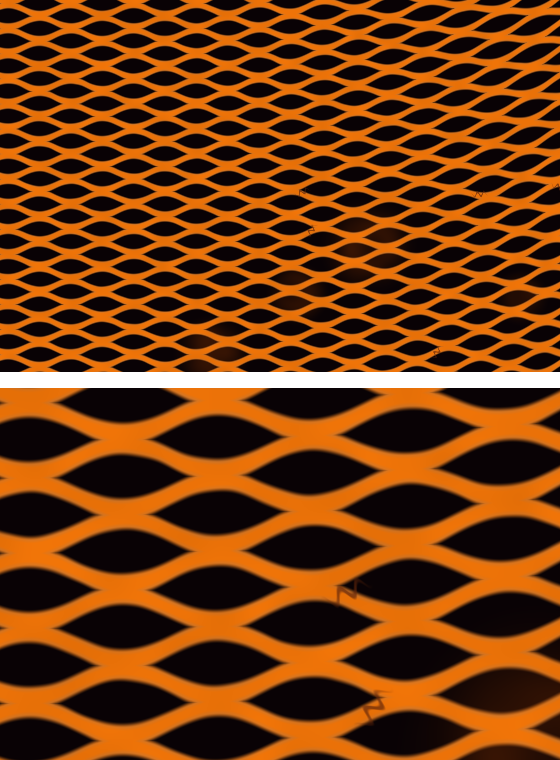
Top: the whole. Bottom: its middle third, enlarged.
Reproduce this texture procedurally as a WebGL 2 fragment shader.

```glsl
#version 300 es
precision highp float;

uniform vec2 u_resolution;
out vec4 outColor;

// Lengths are fractions of the canvas height
const vec2 PERIOD = vec2(0.1686, 0.0674);
const vec2 ANCHOR = vec2(0.528, 0.6196);
const float HOLE_HALF_WIDTH = 0.061;
const float HOLE_TOP = 0.0210;
const float HOLE_BOTTOM = 0.0192;
const float HOLE_POWER = 1.15;
const float TIP_SLOPE = 0.4;
const float EDGE_SOFTNESS = 0.0026;
const float RIM_WIDTH = 0.0055;
const float ROW_RISE = 0.10;
const float COLUMN_LEAN = 0.16;
const float SPECK_CHANCE = 0.04;

const vec3 STRAND = vec3(0.93, 0.45, 0.03);
const vec3 STRAND_RIM = vec3(0.83, 0.46, 0.14);
const vec3 VOID_COLOR = vec3(0.035, 0.008, 0.018);
const vec3 GLOW_COLOR = vec3(0.23, 0.085, 0.015);
const vec3 SPECK_COLOR = vec3(0.39, 0.15, 0.04);

// Centre and radius of each warm patch behind the mesh
const vec3 GLOWS[4] = vec3[4](
    vec3(0.99, 0.34, 0.14), vec3(0.80, 0.21, 0.09),
    vec3(0.57, 0.05, 0.11), vec3(1.40, 0.20, 0.08));

float hash(vec2 p) {
    vec3 q = fract(vec3(p.xyx) * 0.1031);
    q += dot(q, q.yzx + 33.33);
    return fract((q.x + q.y) * q.z);
}

float noise(vec2 p) {
    vec2 cell = floor(p);
    vec2 f = fract(p);
    f = f * f * (3.0 - 2.0 * f);
    float low = mix(hash(cell), hash(cell + vec2(1, 0)), f.x);
    float high = mix(hash(cell + vec2(0, 1)), hash(cell + vec2(1, 1)), f.x);
    return mix(low, high, f.y);
}

// Sheet bends upward and leans toward the right side
vec2 flatten(vec2 p) {
    float bend = max(p.x - 0.4, 0.0);
    float lean = max(p.x - 0.7, 0.0);
    p.y -= ROW_RISE * bend * bend * bend * (0.4 + 0.6 * p.y);
    p.x -= COLUMN_LEAN * lean * lean * p.y;
    return p;
}

// Approximate signed distance to a pointed lens, negative inside
float holeDistance(vec2 p) {
    float x = abs(p.x);
    float arch = cos(1.5708 * min(x / HOLE_HALF_WIDTH, 1.0));
    float height = p.y > 0.0 ? HOLE_TOP : HOLE_BOTTOM;
    float profile = height * pow(max(arch, 0.0), HOLE_POWER);
    profile -= TIP_SLOPE * max(x - HOLE_HALF_WIDTH, 0.0);
    return (abs(p.y) - profile) / sqrt(1.0 + TIP_SLOPE * TIP_SLOPE);
}

// Two interleaved grids of holes
float meshDistance(vec2 p) {
    vec2 grid = (p - ANCHOR) / PERIOD;
    vec2 even = (fract(grid + 0.5) - 0.5) * PERIOD;
    vec2 odd = (fract(grid) - 0.5) * PERIOD;
    return min(holeDistance(even), holeDistance(odd));
}

// Rare short scratches, each at its own place and angle
float specks(vec2 p) {
    vec2 grid = p * 9.0;
    vec2 cell = floor(grid);
    float angle = 6.2832 * hash(cell + 17.0);
    vec2 center = 0.3 + 0.4 * vec2(hash(cell + 5.0), hash(cell + 9.0));
    vec2 d = fract(grid) - center;
    d = mat2(cos(angle), -sin(angle), sin(angle), cos(angle)) * d;
    d.y += 0.05 * sin(d.x * 40.0);
    float mark = 1.0 - smoothstep(0.01, 0.045, length(vec2(d.x * 0.2, d.y)));
    return mark * step(hash(cell + 31.0), SPECK_CHANCE);
}

void main() {
    vec2 p = gl_FragCoord.xy / u_resolution.y;
    float softness = max(EDGE_SOFTNESS, 0.7 / u_resolution.y);
    float d = meshDistance(flatten(p) + 0.001 * (noise(p * 45.0) - 0.5));

    // Dark depth with faint warm patches
    float glow = 0.0;
    for (int i = 0; i < 4; i++) {
        float reach = length(p - GLOWS[i].xy) / GLOWS[i].z;
        glow = max(glow, 1.0 - smoothstep(0.3, 1.0, reach));
    }
    glow *= 0.35 + 0.65 * noise(p * 18.0);
    vec3 depth = mix(VOID_COLOR, GLOW_COLOR, glow);

    // Painted strands with a duller rim and slight mottling
    float rim = 1.0 - smoothstep(0.3 * RIM_WIDTH, RIM_WIDTH, d);
    vec3 paint = mix(STRAND, STRAND_RIM, rim * (0.55 + 0.45 * noise(p * 60.0)));
    paint *= 0.96 + 0.06 * noise(p * 30.0);

    vec3 color = mix(depth, paint, smoothstep(-softness, softness, d));
    color = mix(color, SPECK_COLOR, 0.7 * specks(p));
    outColor = vec4(color, 1.0);
}
```
